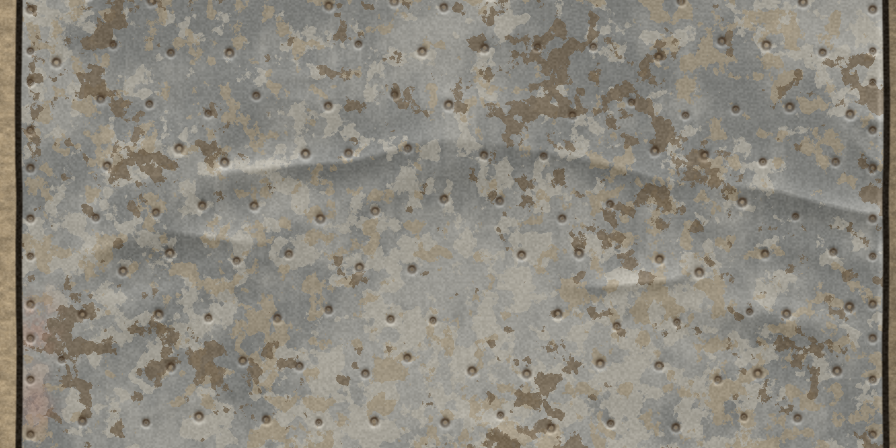
Give the GLSL for this texture, as a WebGL 2 fragment shader.

```glsl
#version 300 es
precision highp float;
// Weathered zinc sheet with nail dimples, creases and flaking patina, set between stone edges.

#define NAIL_CELL vec2(0.132, 0.118)
#define NAIL_RADIUS 0.0095
#define NAIL_SHARE 0.88
#define FLAKE_SCALE 24.0
#define CREASE_LIGHT 0.34
#define PALE_LEVEL 0.575
#define TAN_LEVEL 0.60
#define RUST_LEVEL 0.635
#define GRAIN 0.075
#define LEFT_EDGE 0.049
#define RIGHT_EDGE 0.029

uniform vec2 u_resolution;
out vec4 fragColor;

float hash(vec2 p) {
  return fract(sin(dot(p, vec2(127.1, 311.7))) * 43758.5453);
}

float noise(vec2 p) {
  vec2 i = floor(p), f = fract(p);
  f = f * f * (3.0 - 2.0 * f);
  return mix(mix(hash(i), hash(i + vec2(1, 0)), f.x),
             mix(hash(i + vec2(0, 1)), hash(i + vec2(1, 1)), f.x), f.y);
}

float fbm(vec2 p) {
  float sum = 0.0, weight = 0.5, total = 0.0;
  for (int i = 0; i < 5; i++) {
    sum += weight * noise(p);
    total += weight;
    weight *= 0.56;
    p = mat2(1.6, 1.2, -1.2, 1.6) * p + 17.3;
  }
  return sum / total;
}

float blob(vec2 p, vec2 centre, vec2 size) {
  vec2 d = (p - centre) / size;
  return exp(-dot(d, d));
}

// Height of the buckled sheet; creases rise to the left half and fall on the right
float relief(vec2 p) {
  vec2 q = vec2(p.x, p.y - 0.16 * sin(1.6 * p.x));
  q += 0.09 * vec2(noise(p * 4.0), noise(p * 4.0 + 31.0));
  float ridge = 1.0 - abs(2.0 * noise(q * vec2(2.8, 8.0) + 5.0) - 1.0);
  float small = noise(q * vec2(8.0, 20.0) + 9.0);
  float swell = noise(q * vec2(3.0, 6.0) + 2.0);
  float area = smoothstep(0.25, 0.75, noise(p * 2.6 + 4.0)) * smoothstep(1.0, 0.65, p.y);
  return area * (ridge * ridge + 0.22 * small) + 0.35 * swell;
}

// Dimple lit from above: shadowed upper wall, rusty ring, pale head and lower lip
vec3 addNail(vec3 col, vec2 d, float seed) {
  float r = length(d) / (NAIL_RADIUS * mix(0.8, 1.1, seed));
  float side = d.y / (length(d) + 0.001);
  col += 0.11 * exp(-pow((r - 1.4) * 2.2, 2.0)) * (0.25 - side);
  float ring = exp(-pow((r - 0.75) * 2.4, 2.0)) * (0.62 + 0.3 * side);
  col = mix(col, vec3(0.27, 0.21, 0.15), ring);
  float head = 1.0 - smoothstep(0.2, 0.6, r);
  return mix(col, mix(vec3(0.33, 0.27, 0.20), vec3(0.62, 0.55, 0.45), seed), 0.75 * head);
}

vec3 nails(vec3 col, vec2 p, float width) {
  // Jittered, staggered field
  vec2 g = p / NAIL_CELL;
  g.x += 0.5 * mod(floor(g.y), 2.0);
  vec2 id = floor(g);
  vec2 jitter = 0.42 * (vec2(hash(id), hash(id + 57.0)) - 0.5);
  vec2 d = (fract(g) - 0.5 - jitter) * NAIL_CELL;
  float centreX = p.x - d.x;
  if (hash(id + 91.0) < NAIL_SHARE && centreX > 0.12 && centreX < width - 0.1)
    col = addNail(col, d, hash(id + 13.0));
  // Rows along both sides
  float step_y = 0.095, row = floor(p.y / step_y);
  float offset = 0.4 * (hash(vec2(row, 3.0)) - 0.5);
  float dy = (fract(p.y / step_y) - 0.5 - offset) * step_y;
  float dx = p.x < 0.5 * width ? p.x - 0.068 : p.x - width + 0.052;
  return addNail(col, vec2(dx, dy), 0.6 * hash(vec2(row, 8.0)));
}

vec3 sheet(vec2 p, float width) {
  float broad = fbm(p * 3.2 + 40.0);
  float flake = fbm(p * FLAKE_SCALE);
  float fleck = fbm(p * FLAKE_SCALE * 1.25 + 70.0);
  float streak = noise(p * vec2(70.0, 9.0));

  // Grey metal
  float tone = 0.6 * broad + 0.4 * fbm(p * 11.0 + 8.0) + 0.07 * (streak - 0.5);
  vec3 col = mix(vec3(0.48, 0.483, 0.47), vec3(0.605, 0.60, 0.575), smoothstep(0.34, 0.64, tone));

  // Pale crust and tan stains
  float worn = 0.05 * smoothstep(0.9, 0.3, p.y) - 0.02 + 0.35 * (broad - 0.5);
  float pale = smoothstep(-0.025, 0.035, flake + worn - PALE_LEVEL);
  col = mix(col, vec3(0.68, 0.66, 0.61), 0.68 * pale);
  float stain = blob(p, vec2(0.62, 0.2), vec2(0.22, 0.24)) + blob(p, vec2(1.52, 0.52), vec2(0.25, 0.28));
  float tan_ = fleck + 0.12 * stain + 0.4 * (fbm(p * 4.0 + 90.0) - 0.5) + 0.04 * (streak - 0.5);
  col = mix(col, vec3(0.61, 0.56, 0.47), 0.75 * smoothstep(-0.02, 0.035, tan_ - TAN_LEVEL - 0.03));

  // Bare brown flakes, thickest on the left
  float scar = blob(p, vec2(0.24, 0.58), vec2(0.15, 0.3)) + 0.5 * blob(p, vec2(1.25, 0.85), vec2(0.6, 0.18));
  float rust = fbm(p * FLAKE_SCALE * 1.1 + 130.0) + 0.09 * scar + 0.35 * (noise(p * 5.0 + 20.0) - 0.5);
  col = mix(col, vec3(0.42, 0.36, 0.28), 0.72 * smoothstep(-0.015, 0.03, rust - RUST_LEVEL - 0.035));
  float pink = blob(p, vec2(0.08, 0.27), vec2(0.05, 0.07)) + blob(p, vec2(0.08, 0.1), vec2(0.04, 0.06));
  col = mix(col, vec3(0.60, 0.46, 0.41), 0.5 * pink * smoothstep(0.3, 0.6, flake));

  // Crease light and nails
  float slope = relief(p) - relief(p + vec2(-0.004, 0.013));
  col += CREASE_LIGHT * clamp(slope, -0.22, 0.3);
  col = nails(col, p, width);
  float lip = exp(-pow((p.x - width + 0.036) / 0.006, 2.0));
  return col + 0.13 * lip * noise(vec2(3.0, p.y * 18.0));
}

void main() {
  vec2 p = gl_FragCoord.xy / u_resolution.y;
  float width = u_resolution.x / u_resolution.y;
  float soft = 0.003;
  float wobble = 0.005 * (noise(vec2(7.0, p.y * 9.0)) - 0.5);

  // Stone, dark gap, then sheet
  vec3 stone = vec3(0.63, 0.56, 0.45) * (0.8 + 0.4 * fbm(p * vec2(50.0, 90.0)));
  stone *= p.x > 0.5 * width ? 0.8 : 1.0;
  float inner = min(p.x - LEFT_EDGE, width - RIGHT_EDGE - p.x) + wobble;
  float gap = smoothstep(-0.014 - soft, -0.014 + soft, inner);
  vec3 col = mix(stone, vec3(0.13, 0.11, 0.085), gap);
  col = mix(col, sheet(p, width), smoothstep(-soft, soft, inner));

  col += GRAIN * (noise(p * 230.0) - 0.5);
  fragColor = vec4(clamp(col, 0.0, 1.0), 1.0);
}
```
